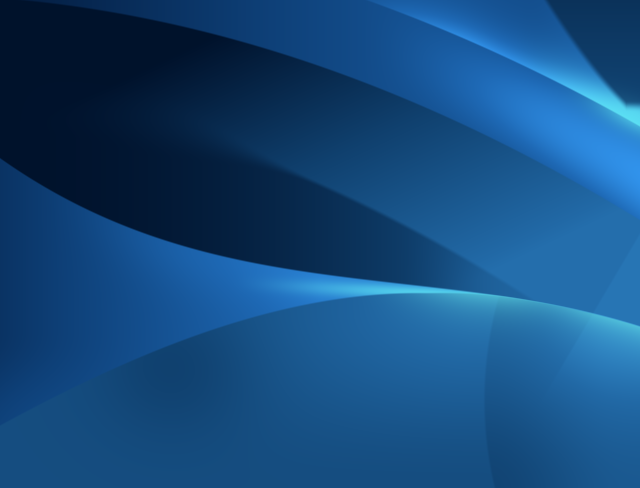
Reproduce this background procedurally as a Shadertoy shader.

```glsl
// Sweeping blue ribbons with cyan light along their folds.
// Polynomial curves bound the layers, painted back to front; each layer
// computes a scalar tone that a navy-to-azure ramp turns into colour.

#define NAVY  vec3(0.00, 0.07, 0.17)
#define DEEP  vec3(0.06, 0.25, 0.43)
#define BLUE  vec3(0.13, 0.41, 0.65)
#define AZURE vec3(0.24, 0.63, 0.91)
#define CYAN  vec3(0.36, 0.88, 0.95)
#define VIVID vec3(0.90, 1.00, 1.09)
#define SEAM_STRENGTH 0.22

// Colour for a tone from 0 (navy) to 3 (azure)
vec3 ramp(float tone) {
    vec3 c = mix(NAVY, DEEP, clamp(tone, 0.0, 1.0));
    c = mix(c, BLUE, clamp(tone - 1.0, 0.0, 1.0));
    return mix(c, AZURE, clamp(tone - 2.0, 0.0, 1.0));
}

// Height of the cubic a + bx + cx^2 + dx^3
float curve(float x, float a, float b, float c, float d) {
    return a + x * (b + x * (c + x * d));
}

// Antialiased coverage of the side where dist is positive
float cover(float dist) {
    float w = 1.2 / iResolution.y;
    return smoothstep(-w, w, dist);
}

float bell(float v, float width) {
    return exp(-v * v / (width * width));
}

void mainImage(out vec4 fragColor, in vec2 fragCoord) {
    vec2 p = fragCoord / iResolution.xy;
    float x = p.x, y = p.y;

    // Layer boundaries
    float beamEdge = curve(x, 1.164, -0.103, -0.320, 0.0);
    float ribbonTop = curve(x, 1.004, -0.104, -0.351, 0.0);
    float lensTop = curve(x, 0.812, -0.183, -0.396, 0.0);
    float fold = curve(x, 0.676, -0.928, 1.232, -0.649);
    float hillTop = curve(x, 0.128, 0.713, -0.275, -0.276);
    hillTop = mix(hillTop, fold, smoothstep(0.66, 0.80, x));
    float cornerEdge = max(curve(x - 0.853, 1.0, -2.1, 2.9, 0.0), 0.782);

    // Upper band, brightest midway across its right end
    float across = clamp((y - ribbonTop) / (beamEdge - ribbonTop), 0.0, 1.0);
    float tone = 0.2 + 1.9 * x + 0.65 * smoothstep(0.55, 0.9, x) * sin(3.14159 * across);
    vec3 color = ramp(tone) * VIVID;

    // Light beam, fading upward from its sharp lower edge
    float rise = max(y - beamEdge, 0.0);
    tone = 1.3 + 0.4 * smoothstep(0.82, 0.95, x)
         + 1.4 * exp(-rise / 0.045) * smoothstep(0.5, 0.75, x);
    vec3 beam = ramp(tone) * VIVID;
    beam = mix(beam, CYAN, smoothstep(0.78, 1.0, x) * exp(-rise / 0.035));
    color = mix(color, beam, cover(y - beamEdge));

    // Dark upper corner and the bright tip beneath it
    float corner = smoothstep(-0.012, 0.012, y - cornerEdge) * cover(y - beamEdge);
    color = mix(color, ramp(0.7 + 1.8 * (1.0 - y)), corner);
    float tip = bell(x - 1.0, 0.07) * bell(y - 1.26 + 0.5 * x, 0.035);
    color = mix(color, CYAN, 0.8 * tip * (1.0 - 0.8 * corner));

    // Wide ribbon, dark at left and lighter toward the lower right
    float panel = x - 0.924 - 0.45 * (y - 0.352);
    tone = clamp(2.01 + 1.73 * x - 2.8 * y, 0.0, 2.1);
    tone += 0.12 * cover(panel);
    color = mix(color, ramp(tone), cover(ribbonTop - y));

    // Shadowed lens, with an upper edge that melts away at both ends
    float soft = mix(0.07, 0.006, smoothstep(0.2, 0.5, x));
    float lens = smoothstep(-soft, soft, lensTop - y);
    lens *= 1.0 - 0.6 * smoothstep(0.62, 0.80, x);
    color = mix(color, ramp(2.3 * x * x), lens);

    // Lower sheet below the fold, with a thin streak of light
    tone = 0.72 + 2.8 * min(x, 0.5);
    tone += 0.35 * smoothstep(0.32, 0.1, y) * smoothstep(0.3, 0.0, x);
    tone += 0.3 * bell(y - fold, 0.09) * smoothstep(0.05, 0.3, x);
    vec3 sheet = ramp(tone) * VIVID;
    float streak = smoothstep(0.35, 0.70, x) * bell(y - 0.445 + 0.07 * x, 0.016);
    sheet = mix(sheet, CYAN, 0.9 * streak);
    color = mix(color, sheet, cover(fold - y));

    // Front hill: shaded left shoulder, broad light at right
    tone = 1.32 + 0.75 * smoothstep(0.2, 0.75, x) * smoothstep(0.0, 0.36, y);
    tone += 0.3 * smoothstep(0.75, 1.0, x);
    tone -= 0.32 * bell(x - 0.28, 0.12) * bell(y - 0.25, 0.14);
    float seam = x - 0.757 - 0.5 * (y - 0.18) * (y - 0.18);
    tone -= SEAM_STRENGTH * cover(seam) * smoothstep(0.2, 0.0, seam);
    tone += 0.12 * cover(panel) * smoothstep(0.15, 0.3, y);
    vec3 hill = ramp(tone);

    // Cyan glow spilling down from the fold
    float drop = max(fold - y, 0.0);
    float glow = exp(-drop / 0.035) * smoothstep(0.54, 0.74, x);
    glow *= 0.75 - 0.25 * bell(x - 0.86, 0.06);
    hill = mix(hill, CYAN * vec3(1.0, 0.95, 0.93), glow);
    color = mix(color, hill, cover(min(hillTop, fold) - y));

    fragColor = vec4(clamp(color, 0.0, 1.0), 1.0);
}
```
